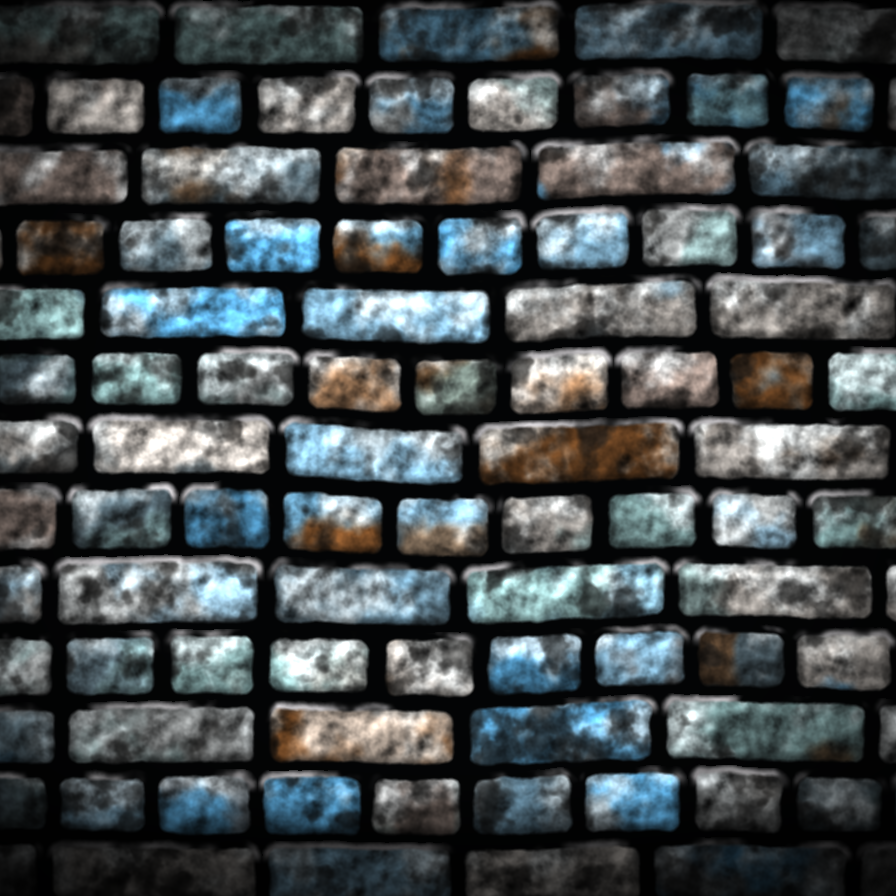
A WebGL 2 fragment shader for this texture:

```glsl
#version 300 es
precision highp float;

uniform vec2 u_resolution;
out vec4 fragColor;

// Layout, in canvas units
const float COURSE_HEIGHT = 0.0781;
const float COURSE_SHIFT = 0.013;
const float LONG_PITCH = 0.2257;
const float SHORT_PITCH = 0.1175;
const float FIRST_JOINT = 0.055;
const float JOINT_DRIFT = 0.0009;
const float JOINT_JITTER = 0.12;
const float HALF_GAP = 0.0075;
const float CORNER_RADIUS = 0.011;
const float EDGE_SOFTNESS = 0.0025;

// Surface
const float EDGE_WEAR = 0.006;
const float COURSE_WAVE = 0.016;
const float GRAIN_SCALE = 38.0;
const float RELIEF = 1.9;
const float VIGNETTE = 0.75;

// Colours
const vec3 JOINT_BLACK = vec3(0.012, 0.015, 0.017);
const vec3 MORTAR_PALE = vec3(0.70, 0.69, 0.70);
const vec3 FROST = vec3(0.83, 0.86, 0.87);
const vec3 SOOT = vec3(0.08, 0.075, 0.07);
const vec3 STONES[8] = vec3[8](
  vec3(0.30, 0.55, 0.71), vec3(0.43, 0.58, 0.67),
  vec3(0.50, 0.51, 0.51), vec3(0.60, 0.58, 0.56),
  vec3(0.42, 0.53, 0.53), vec3(0.28, 0.34, 0.37),
  vec3(0.36, 0.32, 0.30), vec3(0.33, 0.21, 0.11));

float hash(vec2 p) {
  vec3 q = fract(p.xyx * 0.1031);
  q += dot(q, q.yzx + 33.33);
  return fract((q.x + q.y) * q.z);
}

float noise(vec2 p) {
  vec2 cell = floor(p);
  vec2 f = fract(p);
  f = f * f * (3.0 - 2.0 * f);
  float low = mix(hash(cell), hash(cell + vec2(1, 0)), f.x);
  float high = mix(hash(cell + vec2(0, 1)), hash(cell + vec2(1, 1)), f.x);
  return mix(low, high, f.y);
}

float fbm(vec2 p) {
  float sum = 0.0;
  float weight = 0.5;
  for (int octave = 0; octave < 4; octave++) {
    sum += weight * noise(p);
    p = mat2(1.6, 1.2, -1.2, 1.6) * p + 7.3;
    weight *= 0.5;
  }
  return sum;
}

float roundedBox(vec2 p, vec2 halfSize, float radius) {
  vec2 q = abs(p) - halfSize + radius;
  return length(max(q, 0.0)) + min(max(q.x, q.y), 0.0) - radius;
}

// Shifted joint position, in brick pitches
float jointAt(float index, float course) {
  return index + JOINT_JITTER * (hash(vec2(index + 40.0, course + 11.0)) - 0.5);
}

vec3 stoneTone(float pick) {
  return STONES[int(min(pick * 8.0, 7.0))];
}

void main() {
  vec2 uv = gl_FragCoord.xy / min(u_resolution.x, u_resolution.y);
  float pixel = 1.0 / min(u_resolution.x, u_resolution.y);

  // Uneven courses and chipped edges
  vec2 p = uv;
  p.y += COURSE_WAVE * (noise(uv * 4.0 + 3.0) - 0.5);
  p += EDGE_WEAR * (vec2(fbm(uv * 48.0), fbm(uv * 48.0 + 50.0)) - 0.47);

  // Courses of long and short bricks alternate
  float course = floor((p.y + COURSE_SHIFT) / COURSE_HEIGHT);
  float pitch = mod(course, 2.0) < 0.5 ? LONG_PITCH : SHORT_PITCH;
  float along = (p.x - FIRST_JOINT - JOINT_DRIFT * course * course) / pitch;
  float index = floor(along);
  index += step(jointAt(index + 1.0, course), along) - step(along, jointAt(index, course));
  float left = jointAt(index, course);
  float right = jointAt(index + 1.0, course);
  vec2 id = vec2(index + 20.0, course + 5.0);

  // Brick outline
  vec2 local = vec2((along - 0.5 * (left + right)) * pitch,
                    p.y + COURSE_SHIFT - (course + 0.5) * COURSE_HEIGHT);
  vec2 halfSize = 0.5 * vec2((right - left) * pitch, COURSE_HEIGHT) - HALF_GAP;
  halfSize -= 0.003 * vec2(hash(id + 3.1), hash(id + 8.7));
  float d = roundedBox(local, halfSize, CORNER_RADIUS);
  float soft = max(EDGE_SOFTNESS, pixel);
  float brick = 1.0 - smoothstep(-soft, soft, d);

  // Blended stone tones, frost and soot
  vec2 grainPoint = uv * GRAIN_SCALE + id * 5.7;
  float grain = fbm(grainPoint);
  float patches = fbm(uv * 13.0 + id * 3.3);
  vec3 stone = mix(stoneTone(hash(id)), stoneTone(hash(id + 17.0)),
                   0.75 * smoothstep(0.42, 0.62, patches));
  stone *= 0.75 + 0.5 * hash(id + 29.0);
  float frost = smoothstep(0.42, 0.72, fbm(uv * 21.0 + 9.0) + 4.0 * local.y);
  stone = mix(stone, FROST, 0.65 * frost);
  float soot = smoothstep(0.50, 0.70, fbm(uv * 27.0 + id * 2.1));
  stone = mix(stone, SOOT, 0.7 * soot);

  // Light from the upper left, rounded bevel
  float relief = grain - fbm(grainPoint + vec2(-0.22, 0.3));
  float bevel = smoothstep(0.0, 0.012, -d);
  stone *= 0.75 + 0.65 * grain + RELIEF * relief;
  stone *= mix(0.55 + 9.0 * max(local.y, 0.0), 1.0 + 4.0 * local.y, bevel);

  // Pale mortar rests on brick tops, black gaps elsewhere
  float ledge = smoothstep(0.4, 0.9, local.y / halfSize.y) * (1.0 - smoothstep(0.002, 0.011, d));
  float crumbs = smoothstep(0.40, 0.62, fbm(uv * 15.0 + 31.0));
  vec3 mortar = mix(JOINT_BLACK, MORTAR_PALE * (0.6 + 0.7 * grain), ledge * crumbs);
  vec3 colour = mix(mortar, stone, brick);

  // Darkened borders
  float shade = 1.0 - VIGNETTE * smoothstep(0.32, 0.76, length(uv - vec2(0.5, 0.52)));
  shade *= mix(0.35, 1.0, smoothstep(0.03, 0.15, uv.y));
  shade *= mix(1.0, 0.65, smoothstep(0.82, 1.0, uv.y));
  fragColor = vec4(clamp(colour * shade * 1.12, 0.0, 1.0), 1.0);
}
```
